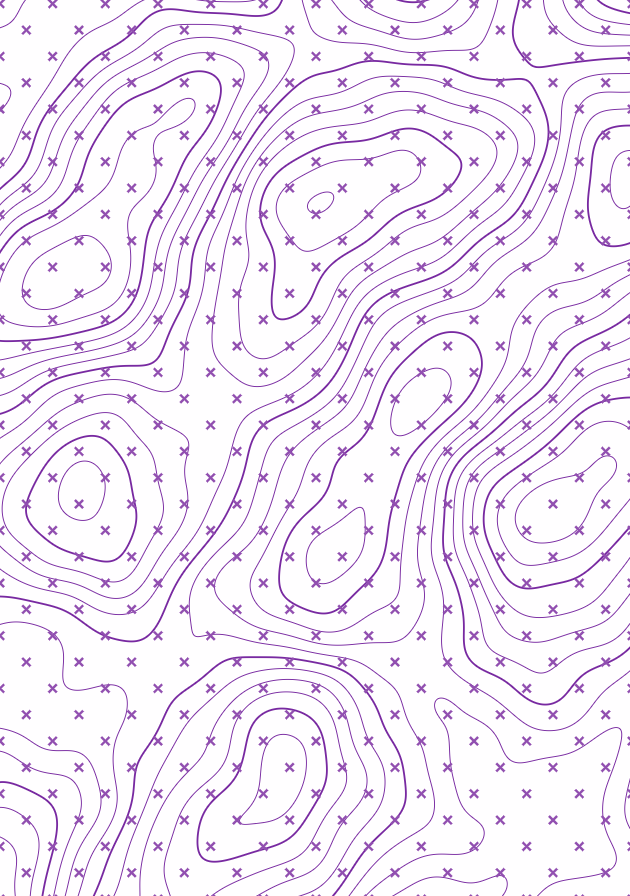
This pattern is drawn by a Shadertoy shader. Its source:

```glsl
// Purple topographic contour lines on white, overlaid with a staggered lattice of small crosses.

const float TAU = 6.2831853;
const vec3 PAPER = vec3(1.0, 0.995, 1.0);
const vec3 LINE_INK = vec3(0.47, 0.16, 0.63);
const vec3 CROSS_INK = vec3(0.57, 0.31, 0.69);

float hash(float n) {
    return fract(sin(n * 127.1 + 3.7) * 437.58);
}

// A plane wave: x holds the height, yz its gradient.
vec3 wave(vec2 pos, vec2 freq, float phase, float amplitude) {
    float angle = dot(pos, freq) + phase;
    return amplitude * vec3(sin(angle), cos(angle) * freq);
}

// Diagonal ridges plus waves of growing frequency in spread directions.
vec3 terrain(vec2 pos) {
    vec3 ground = wave(pos, vec2(1.0, -1.0) * TAU / 0.8, 2.15, 3.8);
    float freq = 9.0;
    float amplitude = 1.8;
    for (int i = 0; i < 16; i++) {
        float n = float(i);
        float heading = n * 2.4 + 0.6;
        vec2 dir = vec2(cos(heading), sin(heading));
        ground += wave(pos, dir * freq, TAU * hash(n), amplitude);
        freq *= 1.15;
        amplitude *= 0.77;
    }
    return ground;
}

// Share of a pixel covered by a stroke, also exact for strokes thinner than a pixel.
float strokeCoverage(float dist, float halfWidth, float pixel) {
    float upper = min(dist + 0.5 * pixel, halfWidth);
    float lower = max(dist - 0.5 * pixel, -halfWidth);
    return max(upper - lower, 0.0) / pixel;
}

// Contours at whole heights; every fourth one is heavier.
float contours(vec3 ground, float thinHalf, float heavyHalf, float pixel) {
    float level = round(ground.x);
    float dist = abs(ground.x - level) / max(length(ground.yz), 3.0);
    float halfWidth = mod(level, 4.0) < 0.5 ? heavyHalf : thinHalf;
    return strokeCoverage(dist, halfWidth, pixel);
}

// Signed distance to a diagonal cross repeated on a square lattice.
float crossLattice(vec2 pos, float pitch, float armLength, float halfWidth) {
    vec2 cell = (fract(pos / pitch + 0.5) - 0.5) * pitch;
    vec2 arm = abs(vec2(cell.x + cell.y, cell.x - cell.y)) * 0.70711;
    vec2 bar = vec2(max(arm.x, arm.y) - armLength, min(arm.x, arm.y) - halfWidth);
    return max(bar.x, bar.y);
}

// Two lattices, offset by half a pitch, form the staggered rows.
float crosses(vec2 pos, float pitch, float armLength, float halfWidth, float pixel) {
    float first = crossLattice(pos, pitch, armLength, halfWidth);
    float second = crossLattice(pos + 0.5 * pitch, pitch, armLength, halfWidth);
    return clamp(0.5 - min(first, second) / pixel, 0.0, 1.0);
}

void mainImage(out vec4 fragColor, in vec2 fragCoord) {
    float pixel = 1.0 / iResolution.x;
    vec2 pos = fragCoord * pixel;

    float lineMask = contours(terrain(pos), 0.00075, 0.00145, pixel);
    float crossMask = crosses(pos - vec2(0.0418, 0.0369), 0.0836, 0.0092, 0.0019, pixel);

    vec3 color = mix(PAPER, LINE_INK, lineMask);
    color = mix(color, CROSS_INK, crossMask);
    fragColor = vec4(color, 1.0);
}
```
